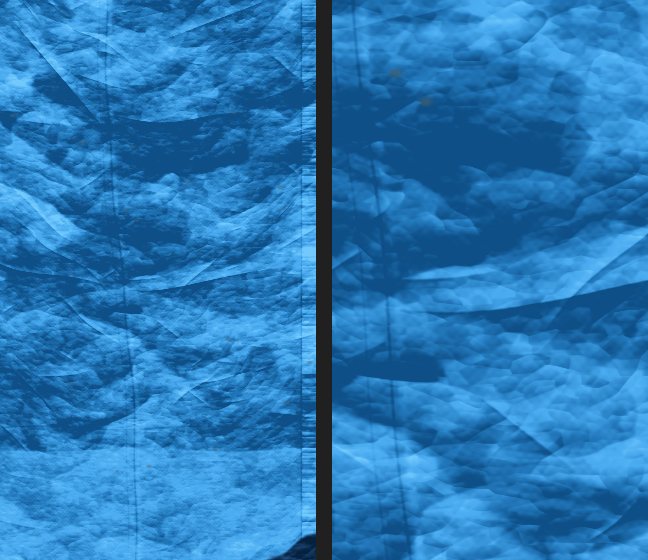
Left, the full canvas; right, a detail of the centre.
Reproduce this texture procedurally as a Shadertoy shader.

```glsl
vec2 hash2(vec2 c) {
    vec3 q = fract(c.xyx * vec3(.1031, .103, .0973));
    q += dot(q, q.yzx + 33.33);
    return fract((q.xx + q.yz) * q.zy);
}

// Cellular noise: each cell is a tilted facet, blended sharply at its borders
float facets(vec2 p, float sharpness) {
    vec2 cell = floor(p);
    float sum = 0., total = 1e-12;
    for (int j = -1; j <= 1; j++)
    for (int i = -1; i <= 1; i++) {
        vec2 id = cell + vec2(i, j);
        vec2 offset = p - id - .1 - .8 * hash2(id);
        vec2 tilt = hash2(id + 71.) - .5;
        float weight = exp(-sharpness * dot(offset, offset));
        sum += weight * (dot(offset, vec2(tilt.x, .3 + 1.6 * tilt.y)) * 1.5 + tilt.x * 1.1);
        total += weight;
    }
    return sum / total;
}

// Tapered crease: lit on one side, thin shadow on the other
float fold(vec2 p, vec2 a, vec2 b, float width) {
    vec2 along = b - a;
    float h = dot(p - a, along) / dot(along, along);
    float side = dot(p - a, normalize(vec2(-along.y, along.x)));
    float taper = smoothstep(0., .3, h) * (1. - smoothstep(.5, 1., h));
    float edge = smoothstep(-.001, .001, side);
    float lit = edge * (1. - smoothstep(width * .2 * taper, width * (.3 + taper), side));
    float shadow = (1. - edge) * exp(min(side, 0.) / (width * .35));
    return taper * (lit - shadow);
}

float line(float d, float width) {
    return 1. - smoothstep(0., width + 1. / iResolution.y, abs(d));
}

vec3 tarpColor(float t) {
    vec3 c = mix(vec3(.055, .31, .53), vec3(.14, .485, .75), smoothstep(-.1, .55, t));
    c = mix(c, vec3(.29, .67, .94), clamp((t - .45) / .5, 0., 1.));
    return mix(c, vec3(.45, .79, .99), smoothstep(.95, 1.6, t));
}

void mainImage(out vec4 fragColor, in vec2 fragCoord) {
    vec2 p = fragCoord / iResolution.y;
    float right = iResolution.x / iResolution.y;

    // Sagging cloth with a gentle wobble
    vec2 q = p + .006 * sin(p.yx * vec2(31., 23.) + 2. * sin(p * 17.));
    q.y -= .6 * (p.x - .25) * (p.x - .25);

    // Crumples from broad to fine
    float crumple = 0., amount = .48;
    vec2 scale = vec2(5., 11.);
    for (int i = 0; i < 5; i++) {
        float slant = mod(float(i), 2.) < .5 ? .22 : -.35;
        vec2 s = vec2(q.x - slant * q.y, q.y + slant * q.x);
        s += .25 / scale * sin(s.yx * scale.yx * 1.3);
        crumple += amount * facets(s * scale + float(i) * 19.7, 32.);
        scale *= 1.85;
        amount *= .8;
    }

    // Bottom panel is paler and smoother
    float panel = 1. - smoothstep(.195, .2, p.y + .004 * sin(p.x * 19.));
    float light = .42 + .13 * sin(24. * p.y + 4. * p.x - 2.2)
                + .06 * sin(11. * p.x - 7. * p.y);
    light = mix(light, .78, panel) + crumple * mix(1., .6, panel);

    // Scattered creases
    for (int i = 0; i < 54; i++) {
        vec2 r = hash2(vec2(i, 5)), s = hash2(vec2(i, 43));
        float angle = (s.x - .5) * 1.5;
        vec2 reach = (.02 + .09 * s.y * s.y) * vec2(cos(angle), sin(angle));
        vec2 center = r * vec2(right, 1.);
        light += .4 * (1. - .5 * panel) * fold(q, center - reach, center + reach, .004 + .008 * s.y);
    }

    // Long folds
    light += .5 * fold(p, vec2(0., .99), vec2(.23, .72), .022);
    light += .45 * fold(p, vec2(.27, .92), vec2(.53, 1.02), .016);
    light += .5 * fold(q, vec2(.17, .795), vec2(.5, .77), .014);
    light += .5 * fold(q, vec2(-.1, .5), vec2(.25, .485), .008);
    light += .5 * fold(q, vec2(.2, .487), vec2(.54, .485), .018);

    // Vertical and horizontal seams
    float seam = p.x - mix(.242, .19, smoothstep(.15, .9, p.y)) - .002 * sin(p.y * 27.);
    light += .14 * line(seam - .006, .004) - .24 * line(seam, .0012)
           - .12 * line(seam + .014, .001);
    light -= .18 * line(p.y - .236 - .003 * sin(p.x * 22.), .0012);

    // Ribbed hem
    float hem = smoothstep(-.001, .001, p.x - right + .025);
    light += hem * (.16 + .5 * facets(p * vec2(14., 210.), 9.));
    light -= .25 * line(p.x - right + .026, .0012);

    // Woven grain
    light += .035 * sin(p.x * 1000.) * sin(p.y * 900.)
           + .2 * facets(p * vec2(100., 190.), 10.);

    vec3 color = tarpColor(light);

    // Rust specks
    for (int i = 0; i < 22; i++) {
        vec2 r = hash2(vec2(i, 91));
        vec2 d = p - vec2(r.x * right, .12 + .7 * r.y);
        float size = .0015 + .0025 * hash2(vec2(i, 7)).x;
        float speck = 1. - smoothstep(size * .3, size + .002, length(d * vec2(.8, 1.2)));
        color = mix(color, vec3(.32, .4, .42), .5 * speck);
    }

    // Shadowed gap under the lifted corner
    float gap = p.y - .05 + .6 * (right - p.x) + .004 * sin(p.x * 90.);
    vec3 shade = vec3(.02, .13, .25) + .3 * max(crumple, 0.) * vec3(.6, 1., 1.4);
    color = mix(color, shade, 1. - smoothstep(-.004, .004, gap));

    fragColor = vec4(clamp(color, 0., 1.), 1.);
}
```
